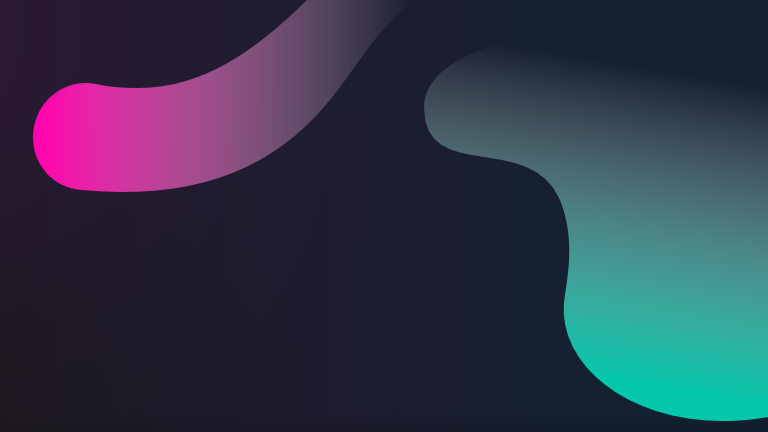
Reproduce this background procedurally as a WebGL 1 fragment shader.

```glsl
precision highp float;
// Two smooth translucent blobs, a pink arm and a teal pool, over a dark gradient.
// Each outline is a closed chain of cubic curves, turned into a signed distance
// and filled with a linear gradient that fades from clear white to a solid tint.

uniform vec2 u_resolution;

const vec2 CANVAS = vec2(768.0, 432.0); // design units spanning the canvas, y down
const int STEPS = 16;                   // line pieces per curve

const vec3 PINK = vec3(1.0, 0.03, 0.68);
const vec3 TEAL = vec3(0.02, 0.78, 0.67);
const vec3 PLUM = vec3(0.168, 0.096, 0.196);
const vec3 UMBER = vec3(0.118, 0.096, 0.120);
const vec3 INDIGO = vec3(0.112, 0.113, 0.186);
const vec3 NAVY = vec3(0.078, 0.130, 0.190);

vec2 cubic(vec2 a, vec2 b, vec2 c, vec2 d, float t) {
  float s = 1.0 - t;
  return s * s * s * a + 3.0 * s * t * (s * b + t * c) + t * t * t * d;
}

// Outline state: x = squared distance, y = side (+1 outside, -1 inside)
vec2 addLine(vec2 state, vec2 p, vec2 a, vec2 b) {
  vec2 e = b - a;
  vec2 w = p - a;
  vec2 off = w - e * clamp(dot(w, e) / dot(e, e), 0.0, 1.0);
  state.x = min(state.x, dot(off, off));
  bool crosses = (a.y > p.y) != (b.y > p.y);
  if (crosses && w.x < e.x * w.y / e.y) state.y = -state.y;
  return state;
}

vec2 addCurve(vec2 state, vec2 p, vec2 a, vec2 b, vec2 c, vec2 d) {
  vec2 last = a;
  for (int i = 1; i <= STEPS; i++) {
    vec2 next = cubic(a, b, c, d, float(i) / float(STEPS));
    state = addLine(state, p, last, next);
    last = next;
  }
  return state;
}

float signedDistance(vec2 state) {
  return sqrt(state.x) * state.y;
}

// Rounded arm that rises to the right and leaves through the top
float armDistance(vec2 p) {
  vec2 foot = vec2(82.0, 190.0), tip = vec2(33.0, 137.0);
  vec2 crown = vec2(86.0, 83.0), dip = vec2(138.0, 88.0);
  vec2 rim = vec2(307.0, 0.0), bend = vec2(315.0, 117.0);
  vec2 exitLeft = vec2(330.0, -25.0), exitRight = vec2(440.0, -10.0);
  vec2 s = vec2(1e9, 1.0);
  s = addCurve(s, p, foot, vec2(53.0, 188.0), vec2(33.0, 165.0), tip);
  s = addCurve(s, p, tip, vec2(33.0, 107.0), vec2(57.0, 83.0), crown);
  s = addCurve(s, p, crown, vec2(98.0, 83.0), vec2(104.0, 88.0), dip);
  s = addCurve(s, p, dip, vec2(202.0, 88.0), vec2(254.0, 52.0), rim);
  s = addLine(s, p, rim, exitLeft);
  s = addLine(s, p, exitLeft, exitRight);
  s = addCurve(s, p, exitRight, vec2(380.0, 10.0), vec2(360.0, 70.0), bend);
  s = addCurve(s, p, bend, vec2(262.0, 172.0), vec2(190.0, 200.0), foot);
  return signedDistance(s);
}

// Pool with a lobe on the left, running off the right side
float poolDistance(vec2 p) {
  vec2 top = vec2(510.0, 42.0), lobe = vec2(424.0, 107.0);
  vec2 shoulder = vec2(560.0, 200.0), waist = vec2(564.0, 302.0);
  vec2 base = vec2(722.0, 421.0);
  vec2 exitLow = vec2(790.0, 413.0), exitHigh = vec2(790.0, 20.0);
  vec2 s = vec2(1e9, 1.0);
  s = addCurve(s, p, top, vec2(455.0, 54.0), vec2(424.0, 78.0), lobe);
  s = addCurve(s, p, lobe, vec2(424.0, 185.0), vec2(530.0, 130.0), shoulder);
  s = addCurve(s, p, shoulder, vec2(576.0, 240.0), vec2(567.0, 278.0), waist);
  s = addCurve(s, p, waist, vec2(558.0, 365.0), vec2(628.0, 421.0), base);
  s = addCurve(s, p, base, vec2(740.0, 421.0), vec2(755.0, 420.0), exitLow);
  s = addLine(s, p, exitLow, exitHigh);
  s = addLine(s, p, exitHigh, top);
  return signedDistance(s);
}

// Plum and umber on the left, indigo in the middle, navy on the right
vec3 backdrop(vec2 uv) {
  vec3 left = mix(UMBER, PLUM, smoothstep(0.0, 0.9, uv.y));
  vec3 color = mix(left, INDIGO, smoothstep(-0.15, 0.55, uv.x));
  color = mix(color, NAVY, smoothstep(0.42, 0.85, uv.x));
  return color * mix(0.88, 1.0, smoothstep(0.0, 0.05, uv.y));
}

// Blend a tint whose strength also drives its opacity
vec3 fillGradient(vec3 under, vec3 tint, float strength, float coverage) {
  float t = clamp(strength, 0.0, 1.0);
  return mix(under, mix(vec3(1.0), tint, t), t * coverage);
}

float cover(float dist, float edge) {
  return clamp(0.5 - dist / edge, 0.0, 1.0);
}

void main() {
  vec2 uv = gl_FragCoord.xy / u_resolution;
  vec2 p = vec2(uv.x, 1.0 - uv.y) * CANVAS;
  float edge = CANVAS.y / u_resolution.y;

  float armFade = (412.0 - p.x) / 366.0;
  float poolFade = (p.y - 0.17 * p.x + 42.0) / 317.0;

  vec3 color = backdrop(uv);
  color = fillGradient(color, PINK, armFade, cover(armDistance(p), edge));
  color = fillGradient(color, TEAL, poolFade, cover(poolDistance(p), edge));
  gl_FragColor = vec4(color, 1.0);
}
```
